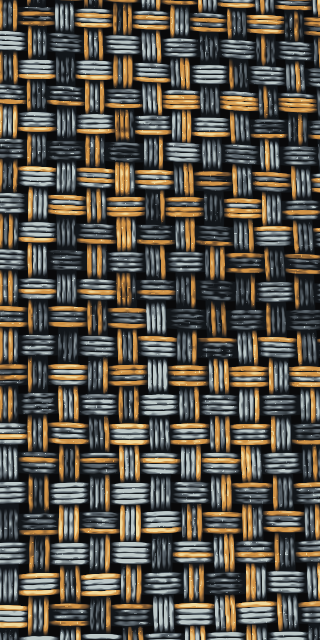
This texture is drawn by a WebGL 1 fragment shader. Its source:

```glsl
precision highp float;
// Woven wicker: four-strand straps in a plain weave, about 11 columns by 22 rows.
// The grid opens up slightly towards the bottom; strand colours, gloss, wear
// and small misalignments come from hashes and value noise.

uniform vec2 u_resolution;

float hash(vec2 p) {
  vec3 h = fract(vec3(p.xyx) * 0.1031);
  h += dot(h, h.yzx + 33.33);
  return fract((h.x + h.y) * h.z);
}

float noise(vec2 p) {
  vec2 i = floor(p), f = fract(p);
  f = f * f * (3.0 - 2.0 * f);
  return mix(mix(hash(i), hash(i + vec2(1.0, 0.0)), f.x),
             mix(hash(i + vec2(0.0, 1.0)), hash(i + 1.0), f.x), f.y);
}

// Four round strands side by side; across runs from -1 to 1 over the strap.
vec3 strands(float across, float along, vec2 family, float gloss, float exposure) {
  float s = clamp((across * 0.5 + 0.5) * 4.0, 0.0, 3.999);
  float n = floor(s), q = fract(s) * 2.0 - 1.0;
  float seed = hash(family + vec2(n * 17.0, n * 5.0));
  float outer = step(1.0, abs(n - 1.5));
  float warm = step(seed, mix(0.13, 0.4, outer));

  // Rounded body, lengthwise scuffs and a few bright chips
  float body = sqrt(max(1.0 - q * q, 0.0)) * (0.82 - 0.35 * q);
  float scuff = noise(vec2(along * 5.0, seed * 90.0 + s * 2.5));
  float chip = smoothstep(0.86, 0.97, noise(vec2(along * 13.0, s * 3.0 + seed * 60.0)));
  float light = body * exposure * (0.2 + 0.5 * scuff + 0.52 * gloss + 0.35 * chip);

  vec3 ink = vec3(0.07, 0.085, 0.1);
  vec3 steel = mix(ink, vec3(0.35, 0.39, 0.42), smoothstep(0.16, 0.48, light));
  steel = mix(steel, vec3(0.74, 0.79, 0.79), smoothstep(0.43, 0.76, light));
  vec3 ochre = mix(ink, vec3(0.45, 0.32, 0.19), smoothstep(0.02, 0.22, light));
  ochre = mix(ochre, vec3(0.82, 0.58, 0.28), smoothstep(0.18, 0.42, light));
  ochre = mix(ochre, vec3(0.95, 0.86, 0.62), smoothstep(0.48, 0.85, light));
  return mix(steel, ochre, warm);
}

void main() {
  vec2 uv = gl_FragCoord.xy / u_resolution;
  float down = 1.0 - uv.y;

  // Weave coordinates: columns fan out and rows widen and tilt down the canvas
  float level = down - (0.02 - 0.028 * down) * (uv.x - 0.11);
  vec2 grid = vec2((uv.x - 0.025) / (0.0891 + 0.0083 * down),
                   (sqrt(0.001648 + 0.000755 * (level - 0.0247)) - 0.0406) / 0.000378);
  vec2 cell = floor(grid + 0.5);
  vec2 f = grid - cell;
  vec2 soft = vec2(11.2, 23.0) / u_resolution * 0.75;
  float acrossOnTop = mod(cell.x + cell.y, 2.0);

  // Position along each strap, zero where it bulges to the front
  float u = mod(grid.x + cell.y, 2.0) - 1.0;
  float v = mod(grid.y + cell.x + 1.0, 2.0) - 1.0;
  vec2 rowPiece = vec2(floor((grid.x + cell.y) * 0.5), cell.y);
  vec2 colPiece = vec2(cell.x + 50.0, floor((grid.y + cell.x + 1.0) * 0.5));

  // Small shifts and slants for each visible piece
  float rowPos = f.y + (hash(rowPiece + 3.0) - 0.5) * 0.05
               + u * (hash(rowPiece + 8.0) - 0.5) * 0.07;
  float colPos = f.x + (hash(colPiece + 3.0) - 0.5) * 0.05
               + v * (hash(colPiece + 8.0) - 0.5) * 0.05;
  float rowHalf = 0.375 - 0.07 * u * u;
  float colHalf = 0.345 - 0.03 * v * v;
  float rowMask = 1.0 - smoothstep(-soft.y, soft.y, abs(rowPos) - rowHalf);
  float colMask = 1.0 - smoothstep(-soft.x, soft.x, abs(colPos) - colHalf);

  // Broad daylight: dimmer around the upper middle, brighter low down
  float sun = 0.84 + 0.3 * noise(uv * vec2(2.0, 5.0) + 4.0)
            + 0.12 * smoothstep(0.55, 0.95, down)
            - 0.12 * smoothstep(0.25, 0.0, abs(down - 0.42));
  float rowLight = sun * (1.0 - 0.8 * smoothstep(0.35, 0.69, abs(u)));
  float colLight = sun * (0.92 - 0.8 * smoothstep(0.28, 0.69, abs(v)));

  vec3 rowColor = strands(rowPos / rowHalf, grid.x,
                          vec2(cell.y, floor(rowPiece.x / 4.0) + 7.0),
                          hash(rowPiece), rowLight);
  vec3 colColor = strands(colPos / colHalf, grid.y,
                          vec2(colPiece.x, floor(colPiece.y / 4.0)),
                          hash(colPiece), colLight);

  // Layer the straps over dark holes, swapping the order at every crossing
  vec3 color = vec3(0.035, 0.036, 0.04);
  color = mix(color, mix(rowColor, colColor, acrossOnTop),
              mix(rowMask, colMask, acrossOnTop));
  color = mix(color, mix(colColor, rowColor, acrossOnTop),
              mix(colMask, rowMask, acrossOnTop));
  gl_FragColor = vec4(color, 1.0);
}
```
